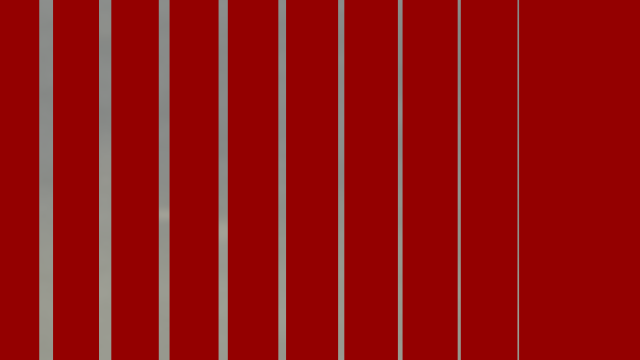
Give the GLSL for this pattern, as a Shadertoy shader.

```glsl
// Deep red blinds with nine upright slits that narrow toward the right.
// A pale, cloudy grey sky shows through: a vertical gradient, value noise
// and a few soft bright wisps, masked by evenly spaced slits.

const vec3 BLIND_RED = vec3(0.58, 0.0, 0.0);
const vec3 SKY_TOP   = vec3(0.535, 0.545, 0.535);
const vec3 SKY_LOW   = vec3(0.60, 0.605, 0.565);
const vec3 WISP_TINT = vec3(0.07, 0.06, 0.045);

const int   SLIT_COUNT   = 9;
const float FIRST_LEFT   = 0.0613;
const float SLIT_SPACING = 0.0934;
const float FIRST_WIDTH  = 0.0216;
const float WIDTH_STEP   = 0.00238;

float hash(vec2 cell) {
    return fract(sin(dot(cell, vec2(127.1, 311.7))) * 43758.545);
}

float valueNoise(vec2 p) {
    vec2 cell = floor(p);
    vec2 f = fract(p);
    f = f * f * (3.0 - 2.0 * f);
    float low  = mix(hash(cell), hash(cell + vec2(1.0, 0.0)), f.x);
    float high = mix(hash(cell + vec2(0.0, 1.0)), hash(cell + 1.0), f.x);
    return mix(low, high, f.y);
}

float cloudNoise(vec2 p) {
    float sum = 0.0;
    float weight = 0.5;
    for (int octave = 0; octave < 4; octave++) {
        sum += weight * valueNoise(p);
        p = p * 2.03 + 7.1;
        weight *= 0.5;
    }
    return sum;
}

// Soft elliptical glow, 1 at its centre
float wisp(vec2 uv, vec2 centre, vec2 radius) {
    vec2 d = (uv - centre) / radius;
    return exp(-dot(d, d));
}

vec3 skyColor(vec2 uv, float aspect) {
    vec3 sky = mix(SKY_LOW, SKY_TOP, smoothstep(0.15, 0.65, uv.y));
    float cloud = cloudNoise(vec2(uv.x * aspect, uv.y) * vec2(7.0, 10.0));
    sky += 0.06 * (cloud - 0.47);

    float glow = 0.7 * wisp(uv, vec2(0.165, 0.52), vec2(0.03, 0.10));
    glow += wisp(uv, vec2(0.255, 0.405), vec2(0.03, 0.018));
    glow += wisp(uv, vec2(0.349, 0.36), vec2(0.03, 0.035));
    glow += 0.4 * wisp(uv, vec2(0.165, 0.92), vec2(0.03, 0.04));
    return sky + WISP_TINT * glow;
}

// Fraction of a pixel-wide window centred on x that lies between two edges
float coverage(float x, float left, float right, float pixel) {
    float start = max(x - 0.5 * pixel, left);
    float end   = min(x + 0.5 * pixel, right);
    return max(end - start, 0.0) / pixel;
}

float slitMask(float x, float pixel) {
    float mask = 0.0;
    for (int i = 0; i < SLIT_COUNT; i++) {
        float left  = FIRST_LEFT + SLIT_SPACING * float(i);
        float width = FIRST_WIDTH - WIDTH_STEP * float(i);
        mask += coverage(x, left, left + width, pixel);
    }
    return clamp(mask, 0.0, 1.0);
}

void mainImage(out vec4 fragColor, in vec2 fragCoord) {
    vec2 uv = fragCoord / iResolution.xy;
    float aspect = iResolution.x / iResolution.y;
    float opening = slitMask(uv.x, 1.0 / iResolution.x);
    vec3 color = mix(BLIND_RED, skyColor(uv, aspect), opening);
    fragColor = vec4(color, 1.0);
}
```
